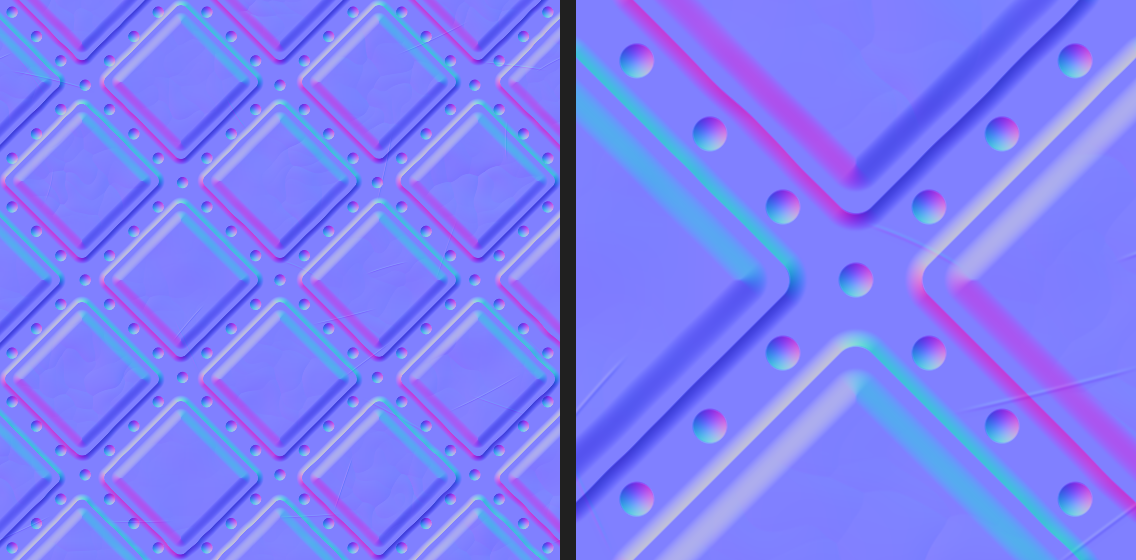
Left: the whole. Right: its middle third, enlarged.
Write a Shadertoy shader that draws this texture map.

```glsl
#define PANEL_PITCH 0.25
#define PANEL_HALF 0.101
#define CORNER_RADIUS 0.013
#define RIM_WIDTH 0.0105
#define RIM_DEPTH 0.0060
#define BEVEL_WIDTH 0.020
#define BEVEL_DEPTH 0.0082
#define RIVET_PITCH 0.0615
#define RIVET_RADIUS 0.0100
#define RIVET_HEIGHT 0.0044
#define SCRATCH_COUNT 24
#define SCRATCH_DEPTH 0.00028

vec2 hash2(vec2 p) {
    vec3 a = fract(p.xyx * vec3(0.1031, 0.1030, 0.0973));
    a += dot(a, a.yzx + 33.33);
    return fract((a.xx + a.yz) * a.zy);
}

float noise(vec2 p) {
    vec2 i = floor(p), f = fract(p);
    f = f * f * (3.0 - 2.0 * f);
    float low = mix(hash2(i).x, hash2(i + vec2(1, 0)).x, f.x);
    float high = mix(hash2(i + vec2(0, 1)).x, hash2(i + vec2(1, 1)).x, f.x);
    return mix(low, high, f.y);
}

// Shallow hammered domes meeting in creases
float domes(vec2 p) {
    vec2 cell = floor(p);
    float nearest = 4.0;
    for (int j = -1; j <= 1; j++)
        for (int i = -1; i <= 1; i++) {
            vec2 c = cell + vec2(i, j);
            vec2 toSeed = c + hash2(c + 60.0) - p;
            nearest = min(nearest, dot(toSeed, toSeed));
        }
    return nearest;
}

float roundedBox(vec2 p, float halfSize, float radius) {
    vec2 d = abs(p) - halfSize + radius;
    return length(max(d, 0.0)) + min(max(d.x, d.y), 0.0) - radius;
}

// Two-step recess: crisp outer rim, then a soft inner bevel
float panelHeight(vec2 q, vec2 p) {
    vec2 local = (fract(q / PANEL_PITCH) - 0.5) * PANEL_PITCH;
    float d = roundedBox(local, PANEL_HALF, CORNER_RADIUS);
    float worn = smoothstep(0.35, 0.75, noise(p * 6.0 + 20.0));
    d += 0.0032 * worn * (noise(p * 42.0) - 0.5);
    float rim = 1.0 - clamp(d / RIM_WIDTH, 0.0, 1.0);
    float inner = roundedBox(local, 0.083, 0.007) + 0.0015 * worn * (noise(p * 36.0) - 0.5);
    float bevel = 1.0 - smoothstep(-0.5, 0.5, inner / BEVEL_WIDTH);
    vec2 warped = p * 24.0 + 1.2 * vec2(noise(p * 25.0), noise(p * 25.0 + 9.0));
    float dents = 0.0012 * domes(warped) * noise(p * 9.0 + 4.0) + 0.0022 * noise(p * 15.0);
    return -RIM_DEPTH * rim * rim - BEVEL_DEPTH * bevel + dents * bevel;
}

// Domed rivets only along the seams
float rivetHeight(vec2 q) {
    vec2 id = round(q / RIVET_PITCH);
    vec2 offSeam = abs(id - 4.0 * round(id / 4.0));
    vec2 local = (q - id * RIVET_PITCH) / RIVET_RADIUS;
    float dome = max(1.0 - dot(local, local), 0.0);
    return min(offSeam.x, offSeam.y) < 0.5 ? RIVET_HEIGHT * dome : 0.0;
}

// Fine, slightly bowed scratches scattered over the sheet
float scratchHeight(vec2 p) {
    float h = 0.0;
    for (int i = 0; i < SCRATCH_COUNT; i++) {
        vec2 seed = vec2(float(i) * 3.7 + 1.0, 17.0);
        vec2 shape = hash2(seed + 40.0);
        float angle = 6.2832 * shape.x;
        float halfLength = mix(0.03, 0.08, shape.y);
        vec2 local = fract(p - hash2(seed) + 0.5) - 0.5;
        vec2 along = vec2(cos(angle), sin(angle));
        float x = dot(local, along) / halfLength;
        float y = dot(local, vec2(-along.y, along.x)) + 0.006 * (shape.y - 0.5) * x * x;
        float fade = smoothstep(1.0, 0.5, abs(x));
        h -= SCRATCH_DEPTH * fade * exp(-y * y / 0.0000012) * (0.4 + shape.x);
    }
    return h;
}

float surfaceHeight(vec2 p) {
    vec2 c = p - 0.5;
    vec2 q = vec2(c.x + c.y, c.y - c.x) * 0.70711;
    return panelHeight(q, p) + rivetHeight(q) + scratchHeight(p);
}

void mainImage(out vec4 fragColor, in vec2 fragCoord) {
    vec2 p = fragCoord / iResolution.xy;
    vec2 e = vec2(0.0008, 0.0);

    // Central differences give the slope; green points down the canvas
    vec2 slope = vec2(surfaceHeight(p + e.xy) - surfaceHeight(p - e.xy),
                      surfaceHeight(p + e.yx) - surfaceHeight(p - e.yx)) / (2.0 * e.x);
    vec3 normal = normalize(vec3(-slope.x, slope.y, 1.0));
    fragColor = vec4(0.5 + 0.5 * normal, 1.0);
}
```
